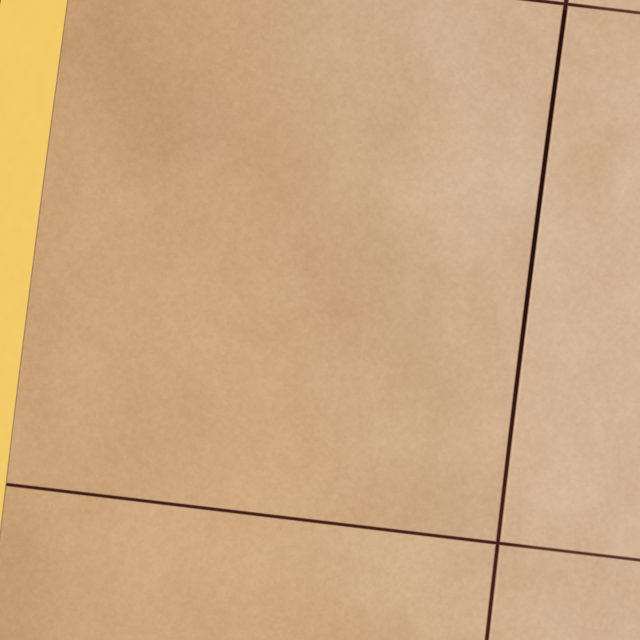
A three.js fragment shader for this texture:

```glsl
// Large tan stone tiles in a slightly tilted grid, with dark joints and a yellow
// strip at the left. The grid comes from sheared coordinates and fract; the cloudy
// stone from blended cellular noise, warped by sines, over a few broad shades.
varying vec2 vUv;

const vec2 TILE_SIZE = vec2(0.779, 0.855);
const float EDGE_SOFTNESS = 0.0013;

const vec3 TAN = vec3(0.808, 0.660, 0.494);
const vec3 BROWN = vec3(0.705, 0.535, 0.375);
const vec3 PALE = vec3(0.816, 0.692, 0.572);
const vec3 YELLOW = vec3(0.955, 0.795, 0.410);
const vec3 JOINT_FRINGE = vec3(0.51, 0.39, 0.32);
const vec3 JOINT_BLACK = vec3(0.15, 0.07, 0.05);
const vec3 JOINT_MAROON = vec3(0.31, 0.14, 0.12);

vec3 hash3(vec2 p) {
  vec3 q = fract(p.xyx * vec3(0.1031, 0.1030, 0.0973));
  q += dot(q, q.yzx + 33.33);
  return fract((q.xxy + q.yzz) * q.zyx);
}

// Cellular noise: random tones of nearby feature points, smoothly blended (0 to 1)
float cellTone(vec2 p) {
  vec2 cell = floor(p);
  float total = 0.0;
  float weights = 0.0;
  for (int j = -1; j <= 1; j++) {
    for (int i = -1; i <= 1; i++) {
      vec2 id = cell + vec2(float(i), float(j));
      vec3 h = hash3(id + 57.0);
      vec2 d = id + h.xy - p;
      float w = exp(-6.0 * dot(d, d));
      total += w * h.z;
      weights += w;
    }
  }
  return total / weights;
}

vec2 sineWarp(vec2 p) {
  return p + 0.025 * sin(p.yx * 13.0 + vec2(0.4, 2.1))
           + 0.010 * sin(p.yx * 31.0 + p * 17.0);
}

// Layered clouds centred on zero
float clouds(vec2 p) {
  float sum = 0.0;
  float amplitude = 0.5;
  float frequency = 5.0;
  for (int k = 0; k < 4; k++) {
    sum += amplitude * (cellTone(p * frequency + 11.0 * float(k)) - 0.5);
    amplitude *= 0.6;
    frequency *= 2.1;
  }
  return sum;
}

// Soft elliptical shade, turned by an angle
float shade(vec2 p, vec2 centre, vec2 radius, float angle) {
  vec2 d = p - centre;
  float c = cos(angle);
  float s = sin(angle);
  d = vec2(c * d.x + s * d.y, c * d.y - s * d.x) / radius;
  return exp(-dot(d, d));
}

// Tile coordinates: joints lie on whole numbers
vec2 tileCoords(vec2 p) {
  float jointX = 0.7605 + 0.112 * p.y + 0.0125 * p.y * p.y;
  float jointY = 0.2443 - 0.1195 * p.x;
  return (p - vec2(jointX, jointY)) / TILE_SIZE;
}

float lineMask(float dist, float halfWidth, float softness) {
  return 1.0 - smoothstep(halfWidth - softness, halfWidth + softness, dist);
}

vec3 stone(vec2 p, vec2 tileId) {
  vec2 q = sineWarp(p);
  float paleness = smoothstep(0.25, 0.90, q.x + 0.20 * (q.y - 0.5));
  paleness += 0.30 * shade(q, vec2(0.60, 0.95), vec2(0.17, 0.12), 0.0);
  paleness += 0.40 * shade(q, vec2(0.29, 0.79), vec2(0.05, 0.10), -0.3);

  // Broad browning at the upper left, the middle and the lower corner
  float browning = 0.46 * shade(q, vec2(0.19, 0.92), vec2(0.28, 0.19), -0.4);
  browning += 0.24 * shade(q, vec2(0.58, 0.59), vec2(0.20, 0.09), -0.55);
  browning += 0.18 * shade(q, vec2(0.45, 0.515), vec2(0.11, 0.025), 0.1);
  browning += 0.45 * shade(q, vec2(0.0, 0.08), vec2(0.12, 0.20), 0.0);
  browning += 0.22 * shade(q, vec2(0.05, 0.55), vec2(0.06, 0.30), -0.1);

  float cloud = clouds(q * vec2(1.0, 0.85) + tileId * 3.7);
  float streak = cellTone(q * vec2(24.0, 7.0) + 5.0) - 0.5;
  browning += 0.50 * cloud + 0.12 * streak - 0.03;
  vec3 colour = mix(TAN, PALE, clamp(paleness, 0.0, 1.0));
  colour = mix(colour, BROWN, clamp(browning, -0.20, 0.9));
  float grain = cellTone(p * 130.0) + cellTone(p * 240.0) - 1.0;
  return colour + 0.020 * grain + 0.012 * (hash3(tileId + 9.0).x - 0.5);
}

void main() {
  vec2 tile = tileCoords(vUv);
  vec2 offset = (fract(tile + 0.5) - 0.5) * TILE_SIZE;
  vec2 dist = abs(offset);
  vec3 colour = stone(vUv, floor(tile));

  // Joints: a pale lit rim, a soft fringe and a thin dark core
  float lowness = 1.0 - smoothstep(0.10, 0.60, vUv.y);
  float farRight = smoothstep(0.0, 0.1, tile.x);
  vec2 halfWidth = vec2(0.0028 - 0.0006 * lowness, 0.0018 - 0.0003 * farRight);
  float inside = smoothstep(-0.6, -0.5, tile.x);
  colour += 0.04 * lineMask(abs(offset.x - 0.006), 0.001, 0.002) * inside;
  vec2 fringe = vec2(lineMask(dist.x, halfWidth.x + 0.0014, 0.0016) * inside,
                     lineMask(dist.y, halfWidth.y + 0.0012, 0.0015));
  vec2 core = vec2(lineMask(dist.x, halfWidth.x, EDGE_SOFTNESS) * inside,
                   lineMask(dist.y, halfWidth.y, EDGE_SOFTNESS));
  core.y *= 1.0 - 0.25 * farRight;
  float redness = max(lowness, smoothstep(0.9, 0.97, tile.y) * step(dist.y, 0.01));
  vec3 jointColour = mix(JOINT_BLACK, JOINT_MAROON, 0.7 * redness);
  colour = mix(colour, JOINT_FRINGE, 0.9 * max(fringe.x, fringe.y));
  colour = mix(colour, jointColour, max(core.x, core.y));

  // Yellow strip with a thin brown border and a dark sliver beyond it
  float stripDist = (tile.x + 1.0) * TILE_SIZE.x;
  float strip = 1.0 - smoothstep(-EDGE_SOFTNESS, EDGE_SOFTNESS, stripDist);
  vec3 yellow = YELLOW + 0.008 * (cellTone(vUv * 90.0) - 0.5);
  colour = mix(colour, yellow, strip);
  colour = mix(colour, JOINT_FRINGE, 0.6 * lineMask(abs(stripDist), 0.001, EDGE_SOFTNESS));
  colour = mix(colour, JOINT_MAROON, lineMask(stripDist, -0.105, EDGE_SOFTNESS));
  gl_FragColor = vec4(colour, 1.0);
}
```
